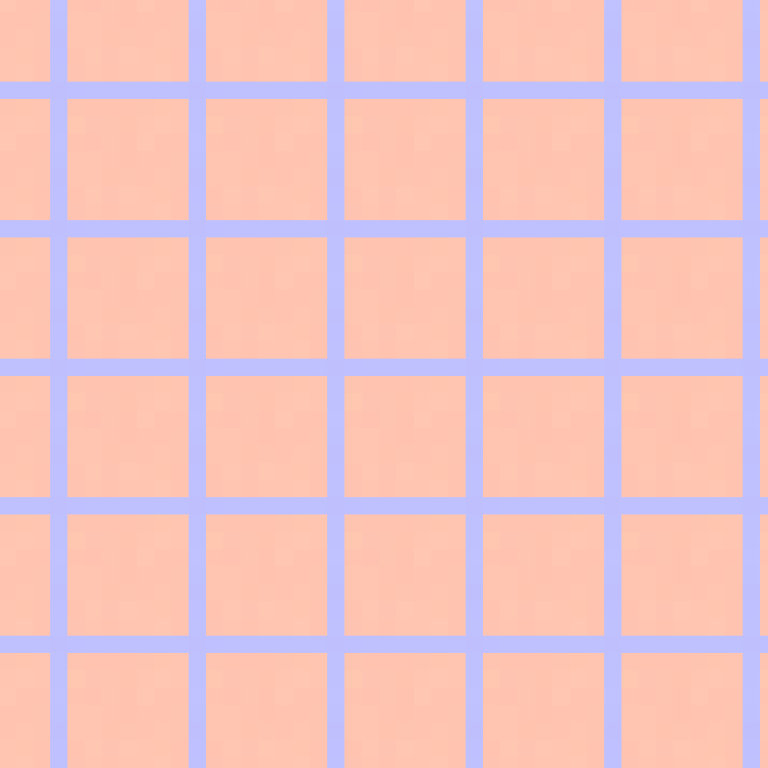
A WebGL 1 fragment shader for this pattern:

```glsl
precision highp float;

uniform vec2 u_resolution;

const float TILES_ACROSS = 5.545;
const float TEXELS_PER_TILE = 8.0;
const vec2 GRID_ORIGIN = vec2(0.0653, 0.1498);
const vec3 PEACH = vec3(1.0, 0.769, 0.690);
const vec3 PERIWINKLE = vec3(0.75, 0.757, 1.0);
const float MOTTLE = 0.014;

float hash(vec2 p) {
    return fract(sin(dot(p, vec2(127.1, 311.7))) * 43758.5453);
}

// Signed distance to the nearest grid line, in tile units
float gridDistance(vec2 p, float lineWidth) {
    float halfWidth = 0.5 * lineWidth;
    vec2 toCenter = abs(fract(p - halfWidth + 0.5) - 0.5);
    return min(toCenter.x, toCenter.y) - halfWidth;
}

// Faint tint per texel, identical in every tile
vec3 texelTint(vec2 p, float texels, float amount) {
    vec2 texel = floor(fract(p) * texels);
    float shade = hash(texel) - 0.5;
    float warmth = hash(texel + 19.0) - 0.5;
    return amount * vec3(0.3 * shade, shade, 0.6 * shade + 0.6 * warmth);
}

void main() {
    float side = min(u_resolution.x, u_resolution.y);
    vec2 p = (gl_FragCoord.xy / side - GRID_ORIGIN) * TILES_ACROSS;
    float pixel = TILES_ACROSS / side;

    // Lines are one texel wide, with a one-pixel soft edge
    float edge = gridDistance(p, 1.0 / TEXELS_PER_TILE);
    float line = clamp(0.5 - edge / pixel, 0.0, 1.0);

    vec3 color = mix(PEACH, PERIWINKLE, line);
    color += texelTint(p, TEXELS_PER_TILE, MOTTLE);
    gl_FragColor = vec4(clamp(color, 0.0, 1.0), 1.0);
}
```
